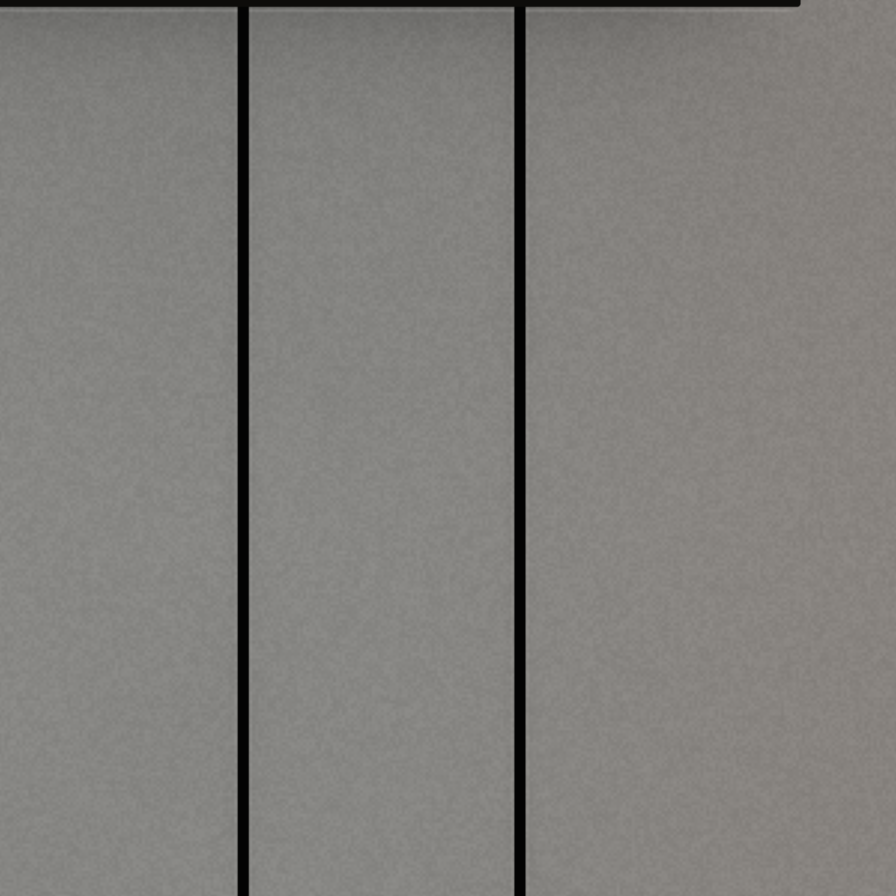
Write a WebGL 2 fragment shader that draws this texture.

```glsl
#version 300 es
precision highp float;
// Matte grey cladding panels split by two dark vertical grooves, under a dark
// rounded rail that casts a soft shadow. Grooves and rail are box distances;
// the painted surface is a gentle gradient with fine value-noise grain.
uniform vec2 u_resolution;
out vec4 fragColor;

const vec3 PANEL_COOL = vec3(0.526, 0.524, 0.512);
const vec3 PANEL_WARM = vec3(0.530, 0.513, 0.497);
const vec3 GROOVE_COLOR = vec3(0.012, 0.012, 0.010);
const vec3 RAIL_COLOR = vec3(0.050, 0.047, 0.038);
const float FIRST_GROOVE = 0.2715;
const float GROOVE_SPACING = 0.3088;
const float GROOVE_HALF_WIDTH = 0.0062;
const int GROOVE_COUNT = 2;
const float RAIL_BOTTOM = 0.9923;
const float RAIL_END = 0.8935;
const float RAIL_RADIUS = 0.004;
const float SHADOW_STRENGTH = 0.17;
const float SHADOW_DEPTH = 0.050;
const float GRAIN_CELLS = 300.0;
const float GRAIN_STRENGTH = 0.036;

float hash(vec2 p) {
    vec3 q = fract(vec3(p.xyx) * 0.1031);
    q += dot(q, q.yzx + 33.33);
    return fract((q.x + q.y) * q.z);
}

float valueNoise(vec2 p) {
    vec2 cell = floor(p), f = fract(p);
    f = f * f * (3.0 - 2.0 * f);
    float low = mix(hash(cell), hash(cell + vec2(1, 0)), f.x);
    float high = mix(hash(cell + vec2(0, 1)), hash(cell + vec2(1, 1)), f.x);
    return mix(low, high, f.y);
}

float roundedBox(vec2 p, vec2 halfSize, float radius) {
    vec2 d = abs(p) - halfSize + radius;
    return length(max(d, 0.0)) + min(max(d.x, d.y), 0.0) - radius;
}

float coverage(float dist, float soft) {
    return 1.0 - smoothstep(-soft, soft, dist);
}

// Signed distance to the nearest vertical groove
float grooveDistance(float x) {
    float dist = 1.0;
    for (int i = 0; i < GROOVE_COUNT; i++) {
        float center = FIRST_GROOVE + float(i) * GROOVE_SPACING;
        dist = min(dist, abs(x - center) - GROOVE_HALF_WIDTH);
    }
    return dist;
}

void main() {
    vec2 uv = gl_FragCoord.xy / u_resolution;
    float soft = max(0.0012, 0.75 / min(u_resolution.x, u_resolution.y));

    // Painted surface: warmer to the right, a little darker at the top
    vec3 color = mix(PANEL_COOL, PANEL_WARM, smoothstep(0.35, 1.0, uv.x));
    color *= 1.0 - 0.035 * smoothstep(0.45, 1.0, uv.y);
    color *= 1.0 + 0.018 * (valueNoise(uv * 5.0) - 0.5);

    // Fine grain in two scales
    float grain = valueNoise(uv * GRAIN_CELLS) - 0.5;
    grain += 0.5 * (valueNoise(uv * GRAIN_CELLS * 0.47 + 17.0) - 0.5);
    color += GRAIN_STRENGTH * grain;

    // Rail shadow, fading downward and toward the rail end
    float below = max(RAIL_BOTTOM - uv.y, 0.0);
    float shadow = exp(-below / SHADOW_DEPTH);
    shadow *= 1.0 - smoothstep(0.66, 0.94, uv.x);
    color *= 1.0 - SHADOW_STRENGTH * shadow;

    // Faint bevels where the panels meet the grooves and the rail
    float groove = grooveDistance(uv.x);
    color *= 1.0 - 0.06 * exp(-max(groove, 0.0) / 0.006);
    color += 0.035 * exp(-pow((groove - 0.0025) / 0.0015, 2.0));
    float underRail = 1.0 - smoothstep(RAIL_END - 0.02, RAIL_END, uv.x);
    color += 0.07 * underRail * exp(-pow((below - 0.004) / 0.002, 2.0));

    // Grooves, then the rail running off the top left
    color = mix(color, GROOVE_COLOR, coverage(groove, soft));
    vec2 railHalf = vec2(1.0, 0.1);
    vec2 railCenter = vec2(RAIL_END, RAIL_BOTTOM) + vec2(-railHalf.x, railHalf.y);
    float rail = roundedBox(uv - railCenter, railHalf, RAIL_RADIUS);
    color = mix(color, RAIL_COLOR, coverage(rail, soft));

    fragColor = vec4(clamp(color, 0.0, 1.0), 1.0);
}
```
